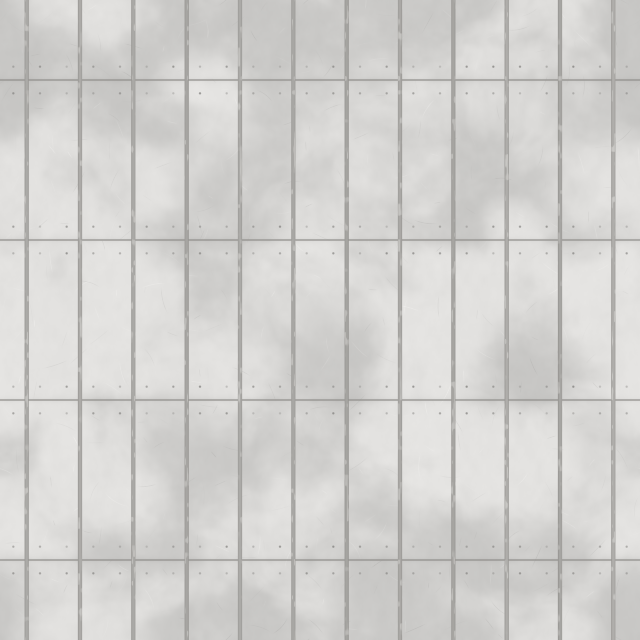
Write a WebGL 1 fragment shader that draws this texture.

```glsl
precision highp float;
// Pale concrete cladding: tall panels split by grey vertical battens and thin
// horizontal joints, with fixings near the panel ends. Wrapping value noise
// makes the cloudy stains; random short segments make the hairline scratches.

uniform vec2 u_resolution;

const vec2  PANELS        = vec2(12.0, 4.0);
const float BATTEN_HALF   = 0.0033;
const float JOINT_HALF    = 0.0011;
const float FIXING_RADIUS = 0.0017;
const float FIXING_INSET  = 0.0833;  // share of the panel height
const float SCRATCH_CELLS = 22.0;
const float SCRATCH_HALF  = 0.0004;
const float PANEL_SHIFT   = 0.014;
const float GRAIN         = 0.022;
const vec3  CONCRETE_DARK  = vec3(0.785, 0.782, 0.774);
const vec3  CONCRETE_LIGHT = vec3(0.892, 0.888, 0.880);
const vec3  BATTEN_FACE    = vec3(0.665, 0.660, 0.648);
const vec3  BATTEN_EDGE    = vec3(0.585, 0.578, 0.565);
const vec3  JOINT_COLOR    = vec3(0.580, 0.573, 0.560);
const vec3  FIXING_COLOR   = vec3(0.570, 0.565, 0.555);

float hash(vec2 p, float seed) {
    vec3 q = fract(vec3(p.xyx + seed * 7.31) * vec3(0.1031, 0.1030, 0.0973));
    q += dot(q, q.yzx + 33.33);
    return fract((q.x + q.y) * q.z);
}

// Value noise that wraps over the unit square.
float noise(vec2 uv, vec2 period, float seed) {
    vec2 p = uv * period;
    vec2 cell = floor(p);
    vec2 f = p - cell;
    f = f * f * f * (f * (f * 6.0 - 15.0) + 10.0);
    vec2 a = mod(cell, period);
    vec2 b = mod(cell + 1.0, period);
    return mix(mix(hash(a, seed), hash(vec2(b.x, a.y), seed), f.x),
               mix(hash(vec2(a.x, b.y), seed), hash(b, seed), f.x), f.y);
}

float fbm(vec2 uv, vec2 period, float seed) {
    float sum = 0.0;
    float amplitude = 0.5;
    for (int i = 0; i < 5; i++) {
        sum += amplitude * noise(uv, period, seed + float(i));
        period *= 2.0;
        amplitude *= 0.5;
    }
    return sum / 0.96875;
}

// Coverage of a band of the given half width around distance zero.
float band(float d, float halfWidth, float soft) {
    return 1.0 - smoothstep(halfWidth - soft, halfWidth + soft, d);
}

// Signed tone of short random scratches, dark or light.
float scratches(vec2 uv, float soft) {
    vec2 p = uv * SCRATCH_CELLS;
    vec2 home = floor(p);
    float tone = 0.0;
    for (int j = -1; j <= 1; j++) {
        for (int i = -1; i <= 1; i++) {
            vec2 cell = home + vec2(float(i), float(j));
            vec2 id = mod(cell, SCRATCH_CELLS);
            vec2 center = cell + vec2(hash(id, 31.0), hash(id, 32.0));
            float angle = 6.2832 * hash(id, 33.0);
            vec2 dir = vec2(cos(angle), sin(angle));
            vec2 d = p - center;
            float along = dot(d, dir);
            float reach = mix(0.12, 0.5, hash(id, 34.0));
            float bend = (hash(id, 35.0) - 0.5) * along * along;
            float across = abs(dot(d, vec2(-dir.y, dir.x)) - bend);
            float fade = 1.0 - smoothstep(0.4 * reach, reach, abs(along));
            float strength = hash(id, 36.0) - 0.6;
            tone += strength * fade * band(across / SCRATCH_CELLS, SCRATCH_HALF, soft);
        }
    }
    return tone;
}

void main() {
    vec2 uv = gl_FragCoord.xy / u_resolution;
    float soft = max(0.0009, 0.75 / min(u_resolution.x, u_resolution.y));

    // Panel layout: joints lie on whole numbers of p
    vec2 p = uv * PANELS + 0.5;
    vec2 panel = mod(floor(p), PANELS);
    vec2 q = fract(p);
    vec2 seamDist = (0.5 - abs(q - 0.5)) / PANELS;

    // Cloudy concrete, slightly darker towards the panel ends
    vec2 warp = vec2(noise(uv, vec2(9.0), 11.0), noise(uv, vec2(9.0), 12.0)) - 0.5;
    float cloud = fbm(uv + 0.05 * warp, vec2(6.0, 7.0), 1.0);
    cloud -= 0.06 * exp(-seamDist.y / 0.025) - 0.015;
    vec3 color = mix(CONCRETE_DARK, CONCRETE_LIGHT, smoothstep(0.26, 0.70, cloud));
    color += PANEL_SHIFT * (hash(panel, 21.0) - 0.5);
    color += GRAIN * (fbm(uv, vec2(70.0, 48.0), 22.0) - 0.5);
    color += 0.09 * scratches(uv, soft);

    // Fixings: two near each end of a panel, unevenly stained
    vec2 fixing = abs(abs(q - 0.5) - vec2(0.25, 0.5 - FIXING_INSET)) / PANELS;
    float stain = mix(0.4, 0.95, hash(mod(floor(p * 2.0), PANELS * 2.0), 23.0));
    color = mix(color, FIXING_COLOR, stain * band(length(fixing), FIXING_RADIUS, soft));

    // Horizontal joints with a faint shadow
    color *= 1.0 - 0.05 * exp(-seamDist.y / 0.003);
    color = mix(color, JOINT_COLOR, 0.92 * band(seamDist.y, JOINT_HALF, soft));

    // Vertical battens: dark edges, worn face, each a little different
    float seam = mod(floor(p.x + 0.5), PANELS.x);
    float side = q.x < 0.5 ? 1.0 : 0.0;
    float edge = smoothstep(0.25, 0.95, seamDist.x / BATTEN_HALF);
    edge *= mix(0.45, 1.0, hash(vec2(seam, side), 24.0));
    vec3 batten = mix(BATTEN_FACE + 0.05 * (hash(vec2(seam, 3.0), 25.0) - 0.5), BATTEN_EDGE, edge);
    batten += 0.10 * smoothstep(0.68, 0.95, noise(uv, vec2(300.0, 90.0), 26.0));
    color = mix(color, batten, band(seamDist.x, BATTEN_HALF, soft));

    gl_FragColor = vec4(color, 1.0);
}
```
